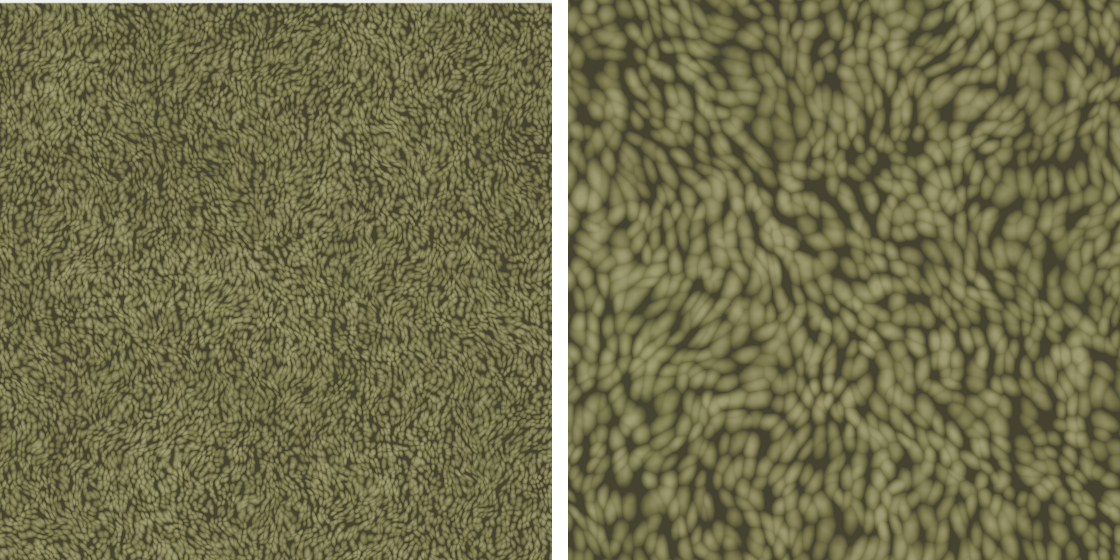
Left: the whole. Right: its middle third, enlarged.
Reproduce this texture procedurally as a Shadertoy shader.

```glsl
const vec3 SHADOW_COLOR = vec3(0.27, 0.26, 0.19);
const vec3 PILE_COLOR   = vec3(0.445, 0.435, 0.268);
const vec3 TIP_COLOR    = vec3(0.62, 0.61, 0.45);
const vec3 BORDER_COLOR = vec3(0.94, 0.94, 0.93);
const float BORDER_HEIGHT = 0.0055;  // pale strip along the top
const float CELL = 0.0096;           // spacing of the tufts
const float TUFT_WIDTH = 0.46;       // half sizes, in cells
const float TUFT_LENGTH = 0.80;
const float JITTER = 0.85;
const float LEAN_SWING = 1.7;        // how far the pile direction wanders
const float LEAN_SPREAD = 1.0;       // direction differences between neighbours
const float TIP_LEVEL = 0.80;
const float TUFT_DEPTH = 0.62;
const float TUFT_VARIATION = 0.26;
const float CLUMP_CONTRAST = 0.26;
const float PATCH_CONTRAST = 0.16;
const float FIBRE_CONTRAST = 0.10;

vec2 hash2(vec2 p) {
    vec3 q = fract(p.xyx * vec3(0.1031, 0.1030, 0.0973));
    q += dot(q, q.yzx + 33.33);
    return fract((q.xx + q.yz) * q.zy);
}

float cornerGradient(vec2 cell, vec2 offset) {
    float angle = 6.2832 * hash2(cell + 71.0).x;
    return dot(vec2(cos(angle), sin(angle)), offset);
}

// Gradient noise, roughly -0.7 to 0.7
float gradientNoise(vec2 p) {
    vec2 i = floor(p), f = fract(p);
    vec2 u = f * f * f * (f * (f * 6.0 - 15.0) + 10.0);
    vec2 e = vec2(1.0, 0.0);
    float low  = mix(cornerGradient(i, f), cornerGradient(i + e, f - e), u.x);
    float high = mix(cornerGradient(i + e.yx, f - e.yx),
                     cornerGradient(i + e.xx, f - e.xx), u.x);
    return mix(low, high, u.y);
}

// Height of the tallest rounded tuft above a point given in cells
float pileHeight(vec2 p) {
    vec2 home = floor(p);
    float lean = 1.5708 + LEAN_SWING * gradientNoise(p * CELL * 6.0 + 3.0)
               + 0.8 * gradientNoise(p * CELL * 19.0);
    float stretch = 1.0 + 0.35 * gradientNoise(p * CELL * 9.0 + 40.0);
    float height = -1.0;
    for (int y = -2; y <= 2; y++) {
        for (int x = -2; x <= 2; x++) {
            vec2 cell = home + vec2(x, y);
            vec2 place = hash2(cell);
            vec2 trait = hash2(cell + 157.0);
            vec2 d = p - cell - 0.5 - JITTER * (place - 0.5);
            float angle = lean + LEAN_SPREAD * (trait.x - 0.5);
            vec2 axis = vec2(cos(angle), sin(angle));
            vec2 size = vec2(TUFT_LENGTH * stretch, TUFT_WIDTH)
                      * mix(0.85, 1.15, fract(trait.y * 7.3));
            vec2 q = vec2(dot(d, axis), dot(d, vec2(-axis.y, axis.x))) / size;
            float bump = TIP_LEVEL - TUFT_DEPTH * dot(q, q) + 0.08 * q.x;
            height = max(height, bump + TUFT_VARIATION * (trait.y - 0.5));
        }
    }
    return height;
}

void mainImage(out vec4 fragColor, in vec2 fragCoord) {
    vec2 uv = fragCoord / iResolution.y;
    float pixel = 1.0 / iResolution.y;

    // Bend the grid so that rows of tufts do not show
    vec2 bend = vec2(gradientNoise(uv * 23.0), gradientNoise(uv * 23.0 + 50.0));
    float tone = pileHeight((uv + 0.010 * bend) / CELL + 20.0);

    // Hollows between clumps, broad brushed patches and fine fibres
    tone += CLUMP_CONTRAST * gradientNoise(uv * 34.0 + 11.0);
    tone += PATCH_CONTRAST * gradientNoise(uv * 5.0 + 27.0);
    tone += FIBRE_CONTRAST * gradientNoise(uv * 230.0);
    tone += 0.06 * (0.5 - uv.y);
    tone = clamp(tone, 0.0, 1.0);

    // Shadow to pile to lit tip
    vec3 color = mix(SHADOW_COLOR, PILE_COLOR, min(tone * 2.0, 1.0));
    color = mix(color, TIP_COLOR, max(tone * 2.0 - 1.0, 0.0));
    color.g += 0.012 * gradientNoise(uv * 12.0 + 90.0);

    float border = smoothstep(-pixel, pixel, uv.y - 1.0 + BORDER_HEIGHT);
    fragColor = vec4(mix(color, BORDER_COLOR, border), 1.0);
}
```
